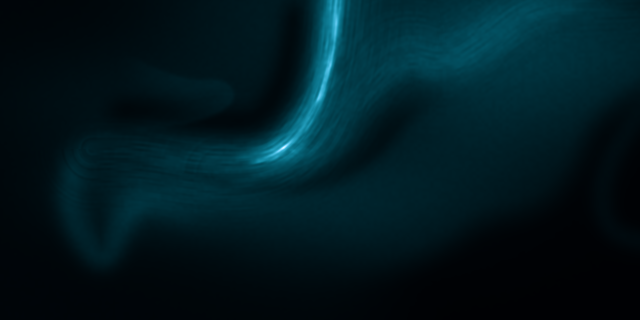
Write a Shadertoy shader that draws this background.

```glsl
#define EXPOSURE 1.08
#define FLOOR_LIGHT 0.018
#define WARP 0.016
#define STREAKS 0.30
#define GRAIN 0.08
#define STEPS 6

const int N = 10;

// Control points of the flowing curves, in canvas heights
const vec2 STREAM[N] = vec2[N](vec2(1.06, 1.15), vec2(1.045, .95), vec2(1.015, .80), vec2(.975, .66), vec2(.90, .55),
    vec2(.80, .50), vec2(.65, .505), vec2(.50, .525), vec2(.36, .53), vec2(.22, .53));
const vec2 RIDGE[N] = vec2[N](vec2(2.2, 1.02), vec2(1.9, .985), vec2(1.68, .985), vec2(1.52, .86), vec2(1.39, .78),
    vec2(1.25, .83), vec2(1.13, .68), vec2(1.02, .53), vec2(.83, .46), vec2(.55, .47));
const vec2 LOOP[N] = vec2[N](vec2(.60, .57), vec2(.42, .55), vec2(.26, .54), vec2(.20, .40), vec2(.24, .28),
    vec2(.33, .17), vec2(.39, .31), vec2(.46, .38), vec2(.62, .31), vec2(.85, .22));
const vec2 VALLEY[N] = vec2[N](vec2(1.6, .75), vec2(1.38, .71), vec2(1.25, .63), vec2(1.17, .51), vec2(1.04, .445),
    vec2(.92, .415), vec2(.78, .42), vec2(.62, .46), vec2(.48, .45), vec2(.34, .38));
const vec2 SHORE[N] = vec2[N](vec2(2.1, .78), vec2(1.95, .72), vec2(1.82, .63), vec2(1.77, .48), vec2(1.68, .36),
    vec2(1.5, .33), vec2(1.38, .25), vec2(1.25, .17), vec2(1.05, .14), vec2(.8, .17));
const vec2 LOBE[N] = vec2[N](vec2(.28, .57), vec2(.40, .585), vec2(.55, .62), vec2(.67, .65), vec2(.73, .70),
    vec2(.69, .75), vec2(.60, .74), vec2(.50, .77), vec2(.40, .83), vec2(.25, .78));
const vec2 HOOK[N] = vec2[N](vec2(2.15, .78), vec2(2.05, .70), vec2(1.97, .62), vec2(1.91, .52), vec2(1.88, .43),
    vec2(1.88, .35), vec2(1.91, .28), vec2(1.98, .25), vec2(2.06, .24), vec2(2.15, .24));

float hash(vec2 p) {
    return fract(sin(dot(p, vec2(127.1, 311.7))) * 43758.5453);
}

float noise(vec2 p) {
    vec2 i = floor(p), f = fract(p);
    f *= f * (3.0 - 2.0 * f);
    return mix(mix(hash(i), hash(i + vec2(1, 0)), f.x),
               mix(hash(i + vec2(0, 1)), hash(i + vec2(1, 1)), f.x), f.y);
}

float blob(vec2 p, vec2 center, vec2 radius) {
    vec2 q = (p - center) / radius;
    return exp(-dot(q, q));
}

// Soft profile with its own width on each side of a curve
float band(float d, float negWidth, float posWidth) {
    float q = d / (d < 0.0 ? negWidth : posWidth);
    return exp(-q * q);
}

float taper(float t, float fade) {
    return smoothstep(0.0, fade, t) * smoothstep(0.0, fade, 1.0 - t);
}

// Quadratic B-spline: x = signed distance, y = position along it (0..1)
vec2 trace(vec2 p, vec2 c[N]) {
    float best = 1e5, side = 1.0, along = 0.0;
    vec2 a = 0.5 * (c[0] + c[1]);
    for (int i = 1; i < N - 1; i++) {
        vec2 start = 0.5 * (c[i - 1] + c[i]), end = 0.5 * (c[i] + c[i + 1]);
        for (int k = 1; k <= STEPS; k++) {
            float u = float(k) / float(STEPS);
            vec2 b = mix(mix(start, c[i], u), mix(c[i], end, u), u);
            vec2 e = b - a, q = p - a;
            float h = clamp(dot(q, e) / dot(e, e), 0.0, 1.0);
            vec2 r = q - e * h;
            if (dot(r, r) < best) {
                best = dot(r, r);
                side = e.x * q.y - e.y * q.x < 0.0 ? -1.0 : 1.0;
                along = (float(i - 1) + (float(k - 1) + h) / float(STEPS)) / float(N - 2);
            }
            a = b;
        }
    }
    return vec2(side * sqrt(best), along);
}

void mainImage(out vec4 fragColor, in vec2 fragCoord) {
    vec2 uv = fragCoord / iResolution.y;
    vec2 p = uv + WARP * (vec2(noise(uv * 5.0), noise(uv * 5.0 + 17.0)) - 0.5);

    vec2 stream = trace(p, STREAM), ridge = trace(p, RIDGE), loop = trace(p, LOOP);
    vec2 valley = trace(p, VALLEY), shore = trace(p, SHORE);
    vec2 lobe = trace(p, LOBE), hook = trace(p, HOOK);

    // Broad pools of light
    float g = FLOOR_LIGHT;
    g += 0.11 * blob(p, vec2(1.40, .95), vec2(.45, .28));
    g += 0.09 * blob(p, vec2(1.90, .86), vec2(.50, .22));
    g += 0.07 * blob(p, vec2(1.55, .62), vec2(.36, .28));
    g += 0.10 * blob(p, vec2(1.08, .36), vec2(.42, .20));
    g += 0.09 * blob(p, vec2(.52, .41), vec2(.32, .14));
    g += 0.05 * blob(p, vec2(.78, .95), vec2(.32, .38));
    g += 0.035 * blob(p, vec2(.35, .68), vec2(.40, .18));

    // Dark folds and the shaded shore
    g *= 1.0 - 0.45 * taper(valley.y, 0.25) * band(valley.x, 0.055, 0.035);
    g *= 1.0 - 0.65 * band(stream.x + 0.12, 0.05, 0.05) * taper(stream.y, 0.1);
    g *= 1.0 - 0.75 * smoothstep(-0.04, 0.09, shore.x) * smoothstep(1.0, 0.75, shore.y);

    // Secondary ribbons
    g += 0.09 * band(ridge.x, 0.10, 0.055) * taper(ridge.y, 0.18);
    g += 0.085 * band(loop.x, 0.045, 0.055) * taper(loop.y, 0.3);
    g += 0.035 * band(lobe.x, 0.012, 0.07) * taper(lobe.y, 0.3);
    g += 0.028 * band(hook.x, 0.04, 0.04);

    // Main stream: halo, core, pale thread and bright bend
    float upper = 1.0 - smoothstep(0.42, 0.65, stream.y);
    float fiber = noise(vec2(stream.y * 22.0, stream.x * 130.0));
    g += 0.13 * band(stream.x, 0.06, 0.11) * (1.0 - smoothstep(0.55, 1.0, stream.y));
    g += 0.21 * band(stream.x, 0.038, 0.032) * upper;
    g += 0.17 * band(stream.x - 0.012, 0.013, 0.013) * upper * (0.45 + fiber);
    g += 0.13 * blob(p, vec2(.89, .53), vec2(.06, .028)) * (0.5 + noise(p * vec2(70.0, 110.0)));

    // Brushed streaks following the curves
    float brush = noise(vec2(ridge.y * 30.0, ridge.x * 110.0)) - 0.5;
    g *= 1.0 + STREAKS * (fiber - 0.5) * band(stream.x, 0.09, 0.16);
    g *= 1.0 + STREAKS * 0.5 * brush * band(ridge.x, 0.25, 0.12);
    g *= 1.0 + GRAIN * (noise(p * 90.0) - 0.5);

    // Black through teal to pale cyan
    g = max(g * EXPOSURE, 0.0);
    fragColor = vec4(min(pow(g, 4.0), 1.0), g, 1.18 * g + 0.01, 1.0);
}
```
